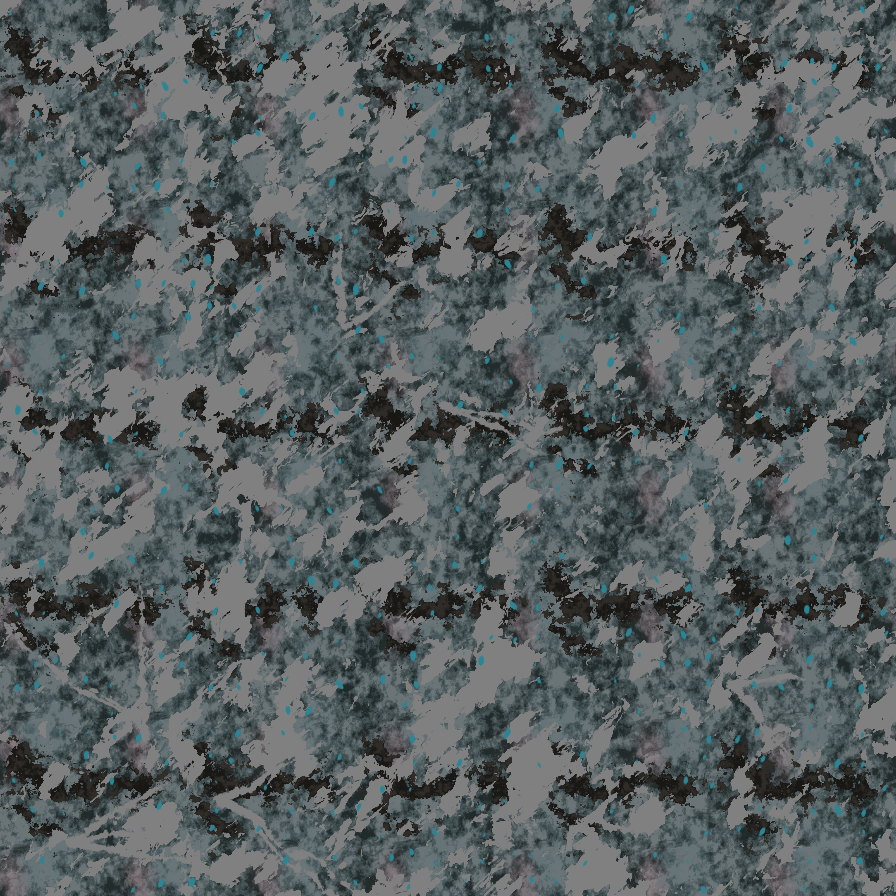
Reproduce this texture procedurally as a Shadertoy shader.

```glsl
const float STONE_REPEATS = 7.0;
const float CRACK_REPEATS = 5.0;
const float CRACK_WIDTH = 0.05;
const float WEAR_SCALE = 34.0;
const float WEAR_LEVEL = 0.575;
const int SCRATCHES = 24;
const float SCRATCH_WIDTH = 0.0045;
const float FLECK_CELLS = 36.0;
const float FLECK_CHANCE = 0.34;
const float STONE_TONE = 0.40;
const vec2 NO_REPEAT = vec2(4096.0);

const vec3 STONE_DARK = vec3(0.13, 0.165, 0.165);
const vec3 STONE_MID = vec3(0.26, 0.315, 0.325);
const vec3 STONE_LIGHT = vec3(0.42, 0.46, 0.47);
const vec3 PINK = vec3(0.40, 0.345, 0.36);
const vec3 PALE_BLUE = vec3(0.34, 0.44, 0.46);
const vec3 CRACK_DARK = vec3(0.095, 0.09, 0.08);
const vec3 CRACK_BROWN = vec3(0.19, 0.175, 0.16);
const vec3 WEAR_GREY = vec3(0.5);
const vec3 FLECK_CYAN = vec3(0.17, 0.52, 0.58);

float hash(vec2 p) {
    vec3 q = fract(p.xyx * 0.1031);
    q += dot(q, q.yzx + 33.33);
    return fract((q.x + q.y) * q.z);
}

// Value noise that wraps after "period" cells
float noise(vec2 p, vec2 period) {
    vec2 i = floor(p), f = fract(p);
    f = f * f * (3.0 - 2.0 * f);
    vec2 a = mod(i, period), b = mod(i + 1.0, period);
    return mix(mix(hash(a), hash(vec2(b.x, a.y)), f.x),
               mix(hash(vec2(a.x, b.y)), hash(b), f.x), f.y);
}

float fbm(vec2 p, vec2 period) {
    float sum = 0.0, total = 0.0, weight = 1.0;
    for (int i = 0; i < 5; i++) {
        sum += weight * noise(p, period);
        total += weight;
        weight *= 0.64;
        p = 2.0 * p + 7.37;
        period *= 2.0;
    }
    return sum / total;
}

// x: distance to the segment, y: position along it
vec2 segment(vec2 p, vec2 a, vec2 b) {
    vec2 d = b - a;
    float h = clamp(dot(p - a, d) / dot(d, d), 0.0, 1.0);
    return vec2(length(p - a - d * h), h);
}

// Soft spot in a wrapping unit cell
float spot(vec2 c, vec2 center, vec2 radius) {
    vec2 d = (fract(c - center + 0.5) - 0.5) / radius;
    return exp(-dot(d, d));
}

vec3 stone(vec2 uv) {
    vec2 c = uv * STONE_REPEATS;
    float warp = fbm(c * 4.0 + 5.0, vec2(4.0)) - 0.5;
    vec2 w = c + vec2(0.35, -0.2) * warp;
    float coarse = fbm(w * vec2(5.0, 3.0), vec2(5.0, 3.0));
    float fine = fbm(vec2(w.x - w.y, w.y) * vec2(11.0, 6.0), vec2(11.0, 6.0));
    float grain = fbm(uv * vec2(130.0, 100.0), NO_REPEAT);
    float tone = STONE_TONE + dot(vec3(coarse, fine, grain) - 0.5, vec3(1.1, 1.2, 1.5));

    float pale = spot(w, vec2(0.37, 0.25), vec2(0.2, 0.27));
    float pink = spot(w, vec2(0.12, 0.10), vec2(0.12, 0.22));
    tone += 0.18 * pale - 0.16 * spot(w, vec2(0.85, 0.5), vec2(0.15, 0.45));
    vec3 color = mix(STONE_DARK, STONE_MID, smoothstep(0.08, 0.48, tone));
    color = mix(color, STONE_LIGHT, smoothstep(0.42, 0.85, tone));
    color = mix(color, PALE_BLUE, 0.4 * pale);
    color = mix(color, PINK * (0.55 + 0.8 * tone), 0.75 * pink);

    // Pale vein falling to the right
    vec2 v = fract(w + vec2(0.0, 0.4));
    float vein = segment(v, vec2(0.30, 0.85), vec2(0.52, 0.34)).x;
    return mix(color, STONE_LIGHT, 0.75 * smoothstep(0.04, 0.01, vein + 0.15 * (0.5 - fine)));
}

void mainImage(out vec4 fragColor, in vec2 fragCoord) {
    vec2 uv = fragCoord / iResolution.y;
    float px = 1.0 / iResolution.y;
    vec3 color = stone(uv);

    // Ragged dark cracks, broken up by speckle
    vec2 c = uv * CRACK_REPEATS, t = fract(c);
    float d = segment(t, vec2(0.08, 0.79), vec2(0.30, 0.54)).x;
    d = min(d, segment(t, vec2(0.30, 0.54), vec2(0.52, 0.64)).x);
    d = min(d, segment(t, vec2(0.52, 0.64), vec2(0.80, 0.61)).x);
    d = min(d, segment(t, vec2(0.08, 0.53), vec2(0.24, 0.36)).x + 0.02);
    float ragged = fbm(c * 10.0, vec2(10.0)) - 0.5;
    float speckle = fbm(uv * 130.0 + 31.0, NO_REPEAT);
    float edge = CRACK_WIDTH - d + 0.3 * ragged + 0.35 * (speckle - 0.5);
    vec3 crack = mix(CRACK_DARK, CRACK_BROWN, smoothstep(0.45, 0.7, speckle));
    color = mix(color, crack, smoothstep(-0.012, 0.012, edge));

    // Flat grey wear in small ragged flakes
    vec2 s = vec2(uv.x - 0.3 * uv.y, 0.8 * uv.y + 0.1 * uv.x) * WEAR_SCALE;
    float bend = fbm(s * 0.6 + 40.0, NO_REPEAT) - 0.5;
    float wear = fbm(s + 1.5 * bend + 60.0, NO_REPEAT) - WEAR_LEVEL;
    float worn = smoothstep(-0.01, 0.01, wear);

    // Tapered scratches, three from each origin
    vec2 p = uv + 0.02 * vec2(bend, noise(uv * 25.0, NO_REPEAT) - 0.5);
    for (int i = 0; i < SCRATCHES; i++) {
        float id = float(i), group = float(i / 3);
        vec2 start = vec2(hash(vec2(group, 3.7)), hash(vec2(group, 18.2)));
        float angle = 6.2832 * hash(vec2(group, 51.0)) + 1.8 * hash(vec2(id, 77.0));
        float reach = mix(0.07, 0.2, hash(vec2(id, 29.0)));
        vec2 line = segment(p, start, start + reach * vec2(cos(angle), sin(angle)));
        float width = SCRATCH_WIDTH * (1.0 - 0.7 * line.y) + 0.012 * (speckle - 0.5);
        worn = max(worn, smoothstep(px, -px, line.x - width));
    }
    color = mix(color, WEAR_GREY, worn);

    // Scattered cyan flecks
    vec2 cell = floor(uv * FLECK_CELLS);
    vec2 offset = 0.25 + 0.5 * vec2(hash(cell + 11.0), hash(cell + 47.0));
    vec2 f = fract(uv * FLECK_CELLS) - offset;
    f.x += f.y * (hash(cell + 83.0) - 0.5);
    float size = mix(0.04, 0.16, hash(cell + 131.0)) * step(hash(cell + 5.0), FLECK_CHANCE);
    float fleck = length(f * vec2(1.4, 0.85)) - size + 0.15 * (speckle - 0.5);
    float soft = px * FLECK_CELLS;
    color = mix(color, FLECK_CYAN, step(0.01, size) * smoothstep(soft, -soft, fleck));

    fragColor = vec4(color, 1.0);
}
```
